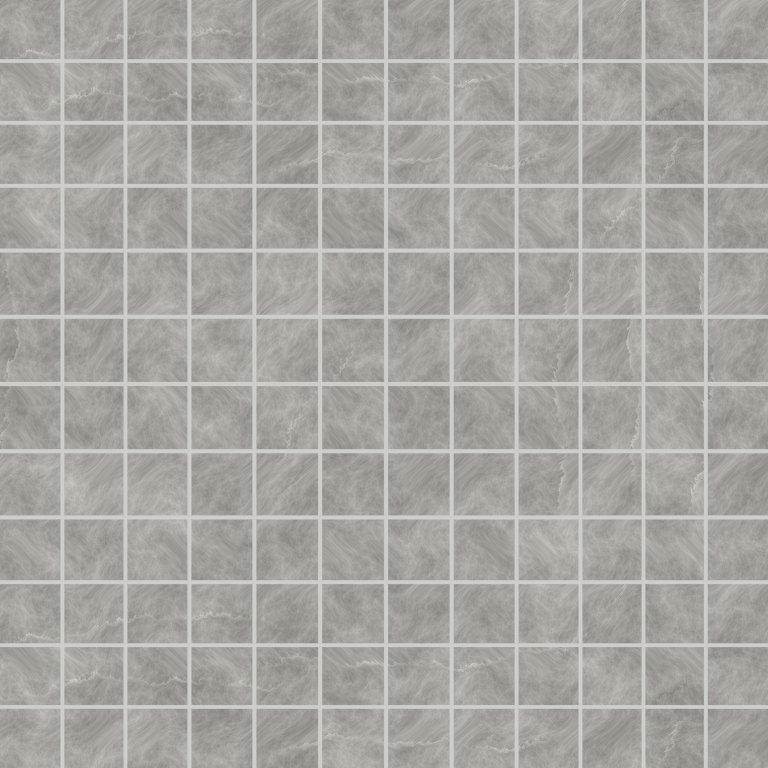
A WebGL 1 fragment shader for this texture:

```glsl
precision highp float;

uniform vec2 u_resolution;

const float TILES = 12.0;         // tiles across and down
const float SLAB_ROWS = 9.0;      // rows before the stone pattern recurs
const float GROUT_HALF = 0.031;   // half joint width, in tiles
const vec2 SPACING_SINE = vec2(-0.0046, -0.0080);
const vec2 SPACING_LIFT = vec2(0.0013, 0.0);
const vec3 STONE = vec3(0.643, 0.634, 0.614);
const vec3 GROUT = vec3(0.802, 0.806, 0.790);
const float MOTTLE = 0.30;
const float TILE_SHIFT = 0.022;
const float VEIN_WIDTH = 0.026;
const float VEIN_LIGHT = 0.085;
const float VEIN_DARK = -0.075;
const float LEDGE_SHADE = 0.035;
const float TAU = 6.28318;

vec2 hash2(vec2 p) {
  vec2 k = vec2(dot(p, vec2(127.1, 311.7)), dot(p, vec2(269.5, 183.3)));
  return fract(sin(k) * 43758.55);
}

// Distance to the nearest scattered point
float cellular(vec2 p) {
  vec2 cell = floor(p);
  float nearest = 4.0;
  for (int j = -1; j <= 1; j++) {
    for (int i = -1; i <= 1; i++) {
      vec2 c = cell + vec2(float(i), float(j));
      vec2 d = c + hash2(c) - p;
      nearest = min(nearest, dot(d, d));
    }
  }
  return sqrt(nearest);
}

// Layered cellular noise, centred on zero
float stoneMottle(vec2 p) {
  vec2 q = p + 0.25 * sin(p.yx * 2.3 + vec2(0.0, 1.7)) + 0.08 * sin(p.yx * 7.1);
  float sum = 0.0;
  float weight = 0.32;
  for (int i = 0; i < 4; i++) {
    sum += weight * (cellular(q) - 0.44);
    q = mat2(0.8, 0.6, -0.6, 0.8) * q * vec2(2.5, 3.0) + 17.3;
    weight *= 0.84;
  }
  return sum;
}

float wander(float t, float seed) {
  return 0.13 * sin(1.3 * t + seed) + 0.06 * sin(3.7 * t + 2.1 * seed)
       + 0.025 * sin(10.7 * t + seed) + 0.012 * sin(27.0 * t + 3.0 * seed);
}

// Ragged line with a shaded ledge on one side
float vein(vec2 p, vec2 centre, vec2 dir, float halfLength, float tone, float seed) {
  vec2 q = p - centre;
  float along = dot(q, dir);
  float off = dot(q, vec2(-dir.y, dir.x)) + wander(along, seed);
  float fade = 1.0 - smoothstep(0.65 * halfLength, halfLength, abs(along));
  float strength = 0.65 + 0.35 * sin(4.3 * along + 2.7 * seed);
  float line = exp(-off * off / (VEIN_WIDTH * VEIN_WIDTH));
  float ledge = smoothstep(0.0, 0.04, off) * exp(-5.0 * max(off, 0.0));
  return fade * strength * (tone * line - LEDGE_SHADE * ledge);
}

float veins(vec2 p) {
  float sum = 0.0;
  // Long level ledges and upright ones
  for (int i = 0; i < 4; i++) {
    float n = float(i);
    vec2 level = vec2(2.2 + 4.3 * step(1.5, n), 0.7 + mod(0.95 * n, 2.3));
    vec2 upright = vec2(mod(8.75 + 1.1 * n, TILES), 6.0);
    sum += vein(p, level, normalize(vec2(1.0, -0.07)), 2.7, VEIN_LIGHT, n + 1.0);
    sum += vein(p, upright, normalize(vec2(-0.08, 1.0)), 2.3, VEIN_LIGHT, n + 5.3);
  }
  // Slanted cracks, alternately light and dark
  for (int i = 0; i < 6; i++) {
    float n = float(i);
    float lower = step(2.5, n);
    vec2 centre = vec2(9.5 - 5.6 * lower + mod(0.9 * n, 1.3), 0.4 + 1.3 * n + 0.8 * lower);
    float tone = mix(VEIN_LIGHT, VEIN_DARK, mod(n, 2.0));
    sum += vein(p, centre, normalize(vec2(0.65, -0.76)), 1.3, tone, n + 9.1);
  }
  return sum;
}

void main() {
  vec2 uv = gl_FragCoord.xy / u_resolution;
  vec2 pixel = TILES / u_resolution;

  // Gently uneven joint spacing
  vec2 drift = SPACING_SINE * sin(TAU * uv) + SPACING_LIFT * (1.0 - cos(TAU * uv));
  vec2 grid = TILES * (uv - drift);

  // Stone surface
  vec2 slab = vec2(grid.x, mod(TILES - grid.y, SLAB_ROWS));
  float mottle = stoneMottle(slab * 1.1);
  float tone = MOTTLE * mottle + TILE_SHIFT * (hash2(floor(slab) + 3.0).x - 0.5);
  tone += 0.012 * sin(0.9 * slab.x + 1.4 * sin(0.8 * slab.y));
  tone += veins(slab + 0.25 * mottle);
  vec3 color = STONE + tone;

  // Joints between tiles, none along the outer border
  vec2 joint = clamp(floor(grid + 0.5), 1.0, TILES - 1.0);
  vec2 blur = 0.75 * pixel;
  vec2 cover = 1.0 - smoothstep(GROUT_HALF - blur, GROUT_HALF + blur, abs(grid - joint));
  color = mix(color, GROUT, max(cover.x, cover.y));

  gl_FragColor = vec4(color, 1.0);
}
```
